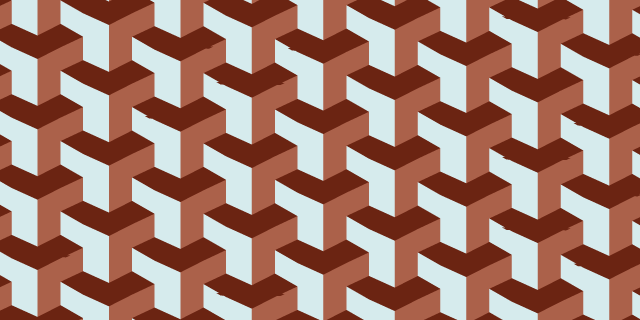
A WebGL 2 fragment shader for this pattern:

```glsl
#version 300 es
precision highp float;

uniform vec2 u_resolution;
out vec4 outColor;

const vec3 DARK_TOP = vec3(0.42, 0.14, 0.07);
const vec3 PALE_SIDE = vec3(0.84, 0.92, 0.93);
const vec3 CLAY_SIDE = vec3(0.67, 0.38, 0.29);

float hash(vec2 p) {
    return fract(sin(dot(p, vec2(127.1, 311.7))) * 4375.85);
}

// Interlocked blocks; each column-to-column gap spans three strips.
vec3 blocks(vec2 p) {
    float u = (p.x - 0.1172) / 0.2233;
    float column = floor(u);
    float t = u - column;

    // Strips of slightly uneven width, mapped to 0..3
    float across = clamp(t / 0.323, 0.0, 1.0)
                 + clamp((t - 0.323) / 0.315, 0.0, 1.0)
                 + clamp((t - 0.638) / 0.362, 0.0, 1.0);

    // Height above the left column's front corner; columns sink to the right
    float drift = 0.05 * (column + clamp(across - 1.0, 0.0, 1.0));
    float y = (p.y - 0.8156) / 0.07327 + drift + 1.5 * mod(column, 2.0);

    // Occasional small nick along the lower edge of a top face
    float nearRight = step(1.5, across);
    float cornerY = y + 1.5 * nearRight;
    vec2 tile = vec2(column + nearRight, floor(cornerY / 3.0));
    float nickBand = 1.0 - step(0.05, abs(mod(cornerY, 3.0) - 0.6));
    y += 0.07 * nickBand * step(0.8, hash(tile));

    // Side heights: stem 2, arm 1, none beyond the arm
    float clayHeight = 2.0 - min(floor(across), 2.0);
    float paleHeight = 2.0 - clayHeight;
    float slope = 0.5 * across;
    if (mod(y - slope + clayHeight, 3.0) < clayHeight) return CLAY_SIDE;
    if (mod(y + slope + paleHeight, 3.0) < paleHeight) return PALE_SIDE;
    return DARK_TOP;
}

void main() {
    // Average a 4 by 4 grid of samples for smooth edges
    vec3 color = vec3(0.0);
    for (int i = 0; i < 16; i++) {
        vec2 offset = (vec2(i % 4, i / 4) + 0.5) / 4.0 - 0.5;
        color += blocks((gl_FragCoord.xy + offset) / u_resolution.y);
    }
    outColor = vec4(color / 16.0, 1.0);
}
```
